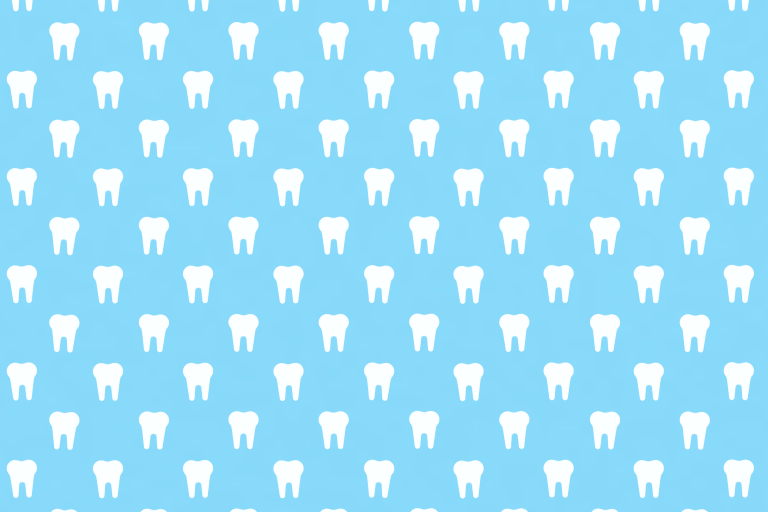
This pattern is drawn by a Shadertoy shader. Its source:

```glsl
// White molars scattered in a half-drop repeat on flat sky blue.
// Each tooth is a smooth union of crown circles and two tapered roots;
// a per-column hash adds a slight tilt and offset to the hand-placed rows.

#define CANVAS vec2(768.0, 512.0)      // design units across and up
#define PITCH vec2(90.1, 48.65)        // column and row spacing
#define FIRST vec2(63.7, 471.0)        // centre of the top left full tooth
#define DROP_SHIFT -45.4               // sideways shift of odd rows
#define EDGE_INSET 3.8                 // first tooth of odd rows sits inward
#define TILT 0.07                      // range of tilt in radians
#define JITTER 1.0                     // range of offset in design units
#define MOTTLE 0.008                   // faint unevenness of the ground
#define SKY vec3(0.532, 0.851, 0.980)
#define ENAMEL vec3(0.985, 1.0, 1.0)

float hash(vec2 p) {
    vec3 q = fract(p.xyx * 0.1031);
    q += dot(q, q.yzx + 33.33);
    return fract((q.x + q.y) * q.z);
}

float valueNoise(vec2 p) {
    vec2 i = floor(p), f = fract(p);
    f = f * f * (3.0 - 2.0 * f);
    float low = mix(hash(i), hash(i + vec2(1, 0)), f.x);
    float high = mix(hash(i + vec2(0, 1)), hash(i + vec2(1, 1)), f.x);
    return mix(low, high, f.y);
}

float smoothUnion(float a, float b, float k) {
    float h = max(k - abs(a - b), 0.0) / k;
    return min(a, b) - 0.25 * h * h * k;
}

float taperedCapsule(vec2 p, vec2 a, vec2 b, float ra, float rb) {
    vec2 ab = b - a;
    float t = clamp(dot(p - a, ab) / dot(ab, ab), 0.0, 1.0);
    return length(p - a - ab * t) - mix(ra, rb, t);
}

float tooth(vec2 p) {
    // Two cusps with a shallow dip between them
    vec2 cusp = vec2(6.8, 10.6);
    float leftCusp = length(p - cusp * vec2(-1, 1)) - 8.3;
    float rightCusp = length(p - cusp) - 8.3;
    float crown = smoothUnion(leftCusp, rightCusp, 6.0);
    // Core whose underside forms the arch between the roots
    crown = smoothUnion(crown, length(p - vec2(0.0, 5.2)) - 8.5, 2.0);
    vec2 side = vec2(abs(p.x), p.y);
    float root = taperedCapsule(side, vec2(7.0, 1.0), vec2(6.6, -16.2), 4.6, 2.7);
    return smoothUnion(crown, root, 3.5);
}

void mainImage(out vec4 fragColor, in vec2 fragCoord) {
    vec2 p = fragCoord / iResolution.xy * CANVAS;
    float pixel = CANVAS.y / iResolution.y;

    // Nearest tooth in the half-drop grid
    float row = floor((FIRST.y - p.y) / PITCH.y + 0.5);
    float odd = mod(row, 2.0);
    float startX = FIRST.x + odd * DROP_SHIFT;
    float column = floor((p.x - startX) / PITCH.x + 0.5);
    vec2 centre = vec2(startX + column * PITCH.x, FIRST.y - row * PITCH.y);
    if (odd > 0.5 && column < 0.5) centre.x += EDGE_INSET;

    // Variation shared by every tooth of a column
    vec2 id = vec2(column + 7.0, odd * 13.0 + 3.0);
    vec2 offset = vec2(hash(id), hash(id + 31.0)) - 0.5;
    float angle = (hash(id + 57.0) - 0.5) * TILT;
    float c = cos(angle), s = sin(angle);
    vec2 local = mat2(c, -s, s, c) * (p - centre - offset * JITTER);

    // Ground and antialiased tooth
    vec3 colour = SKY + (valueNoise(p / 14.0) - 0.5) * MOTTLE;
    float edge = 0.7 * pixel;
    float cover = 1.0 - smoothstep(-edge, edge, tooth(local));
    fragColor = vec4(mix(colour, ENAMEL, cover), 1.0);
}
```
